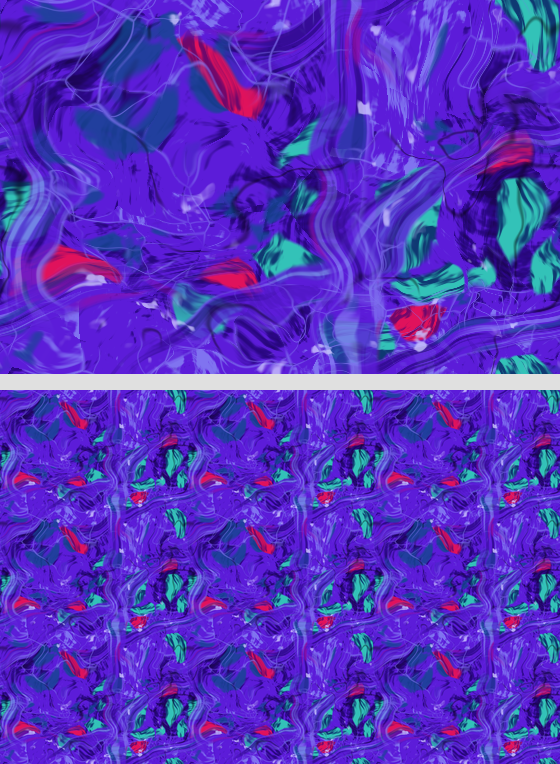
Top: one tile. Bottom: repeated 3 by 3.
Write a Shadertoy shader that draws this texture.

```glsl
const vec3 VIOLET = vec3(0.36, 0.11, 0.85);
const vec3 INDIGO = vec3(0.17, 0.03, 0.53);
const vec3 LAVENDER = vec3(0.50, 0.45, 0.94);
const vec3 FROST = vec3(0.80, 0.78, 1.0);
const vec3 TEAL = vec3(0.07, 0.28, 0.56);
const vec3 AQUA = vec3(0.20, 0.76, 0.72);
const vec3 MAGENTA = vec3(0.62, 0.04, 0.60);
const vec3 CRIMSON = vec3(0.88, 0.07, 0.36);

vec2 hash2(vec2 p) {
    vec3 q = fract(p.xyx * vec3(0.1031, 0.1030, 0.0973));
    q += dot(q, q.yzx + 33.33);
    return fract((q.xx + q.yz) * q.zy);
}

// Value noise that wraps after a whole number of cells
float noise(vec2 p, vec2 period, float seed) {
    vec2 i = floor(p), f = fract(p);
    f = f * f * f * (f * (f * 6.0 - 15.0) + 10.0);
    vec2 lo = mod(i, period) + seed * 17.0;
    vec2 hi = mod(i + 1.0, period) + seed * 17.0;
    float bottom = mix(hash2(lo).x, hash2(vec2(hi.x, lo.y)).x, f.x);
    float top = mix(hash2(vec2(lo.x, hi.y)).x, hash2(hi).x, f.x);
    return mix(bottom, top, f.y);
}

float fbm(vec2 uv, vec2 freq, int octaves, float seed) {
    float sum = 0.0, total = 0.0, amp = 1.0;
    for (int i = 0; i < octaves; i++) {
        sum += amp * noise(uv * freq, freq, seed + float(i));
        total += amp;
        amp *= 0.6;
        freq *= 2.0;
    }
    return sum / total;
}

vec2 warp(vec2 uv, vec2 freq, float amount, float seed) {
    vec2 n = vec2(fbm(uv, freq, 3, seed), fbm(uv, freq, 3, seed + 5.0));
    return uv + (n - 0.5) * amount * vec2(1.0, 1.5);
}

// Wrapping Voronoi facets: returns the border distance, local position and id
float facets(vec2 uv, vec2 grid, float seed, out vec2 local, out vec2 id) {
    vec2 p = uv * grid, cell = floor(p);
    float nearest = 9.0, second = 9.0;
    for (int y = -1; y <= 1; y++)
    for (int x = -1; x <= 1; x++) {
        vec2 c = cell + vec2(x, y);
        vec2 h = hash2(mod(c, grid) + seed * 17.0);
        vec2 d = p - c - h;
        float dist = length(d);
        if (dist < nearest) {
            second = nearest;
            nearest = dist;
            local = d;
            id = hash2(h * 91.0 + seed);
        } else second = min(second, dist);
    }
    return second - nearest;
}

// Grain inside one facet, stretched along the facet's own direction
float facetGrain(vec2 local, vec2 id, vec2 stretch) {
    float a = 6.2832 * id.x;
    vec2 q = mat2(cos(a), sin(a), -sin(a), cos(a)) * local;
    q.y += 0.35 * q.x * q.x;
    return fbm(q + 8.0 + floor(id * 20.0), stretch, 3, 3.0);
}

float crease(vec2 uv, vec2 freq, float width, float seed) {
    float n = abs(fbm(uv, freq, 2, seed) - 0.5);
    return 1.0 - smoothstep(0.0, width, n);
}

// Translucent strand of fibres; the integer axes keep it periodic
vec3 addStrand(vec3 col, vec2 uv, vec2 across, vec2 along, float width, float seed) {
    vec2 q = vec2(dot(uv, across), dot(uv, along));
    float side = abs(fract(q.x + hash2(vec2(seed)).x) - 0.5);
    float thick = width * (0.5 + fbm(uv, vec2(3, 2), 2, seed));
    float mask = 1.0 - smoothstep(thick * 0.75, thick, side);
    mask *= smoothstep(0.30, 0.55, fbm(uv, vec2(3, 2), 2, seed + 9.0));
    float fibre = fbm(q, vec2(26, 3), 3, seed + 2.0);
    float hue = fbm(q, vec2(14, 5), 2, seed + 4.0);
    vec3 film = mix(INDIGO, VIOLET, smoothstep(0.30, 0.48, fibre));
    film = mix(film, LAVENDER, smoothstep(0.60, 0.76, fibre));
    film = mix(film, TEAL, 0.7 * smoothstep(0.68, 0.80, hue));
    film = mix(film, MAGENTA, 0.7 * smoothstep(0.30, 0.20, hue));
    float rim = 1.0 - smoothstep(0.0, 0.010, abs(side - thick * 0.85));
    film = mix(film, LAVENDER, 0.7 * rim * smoothstep(0.35, 0.6, hue));
    return mix(col, film, 0.8 * mask);
}

void mainImage(out vec4 fragColor, in vec2 fragCoord) {
    vec2 uv = fragCoord / iResolution.xy;
    vec2 bent = warp(uv, vec2(3, 2), 0.22, 1.0);
    vec2 crumpled = warp(bent, vec2(12, 8), 0.035, 21.0);

    // Broad and small crystal facets
    vec2 local, id, chipLocal, chipId;
    float border = facets(bent, vec2(6, 4), 2.0, local, id);
    float chipBorder = facets(crumpled, vec2(12, 8), 6.0, chipLocal, chipId);
    float grain = facetGrain(local, id, vec2(3, 13));
    float chipGrain = facetGrain(chipLocal, chipId, vec2(2, 6));
    float folds = fbm(crumpled, vec2(6, 4), 5, 31.0);
    float tone = 0.5 + 0.20 * (id.y - 0.5) + 0.14 * (chipId.y - 0.5)
        + 0.65 * (folds - 0.5) + 0.40 * (grain - 0.5) + 0.35 * (chipGrain - 0.5);
    vec3 col = mix(INDIGO, VIOLET, smoothstep(0.34, 0.48, tone));
    col *= 0.65 + 0.35 * smoothstep(0.18, 0.36, tone);
    col = mix(col, LAVENDER, smoothstep(0.62, 0.76, tone));

    // Teal haze and coloured reflections
    float haze = fbm(crumpled, vec2(9, 6), 4, 41.0);
    col = mix(col, TEAL, 0.8 * smoothstep(0.64, 0.74, haze));
    vec2 gemLocal, gemId;
    float gemBorder = facets(crumpled, vec2(9, 6), 11.0, gemLocal, gemId);
    float gemGrain = facetGrain(gemLocal, gemId, vec2(2, 7));
    float gem = smoothstep(0.08, 0.22, gemBorder + 0.5 * (folds - 0.5));
    vec3 green = mix(TEAL * 0.8, AQUA, smoothstep(0.38, 0.60, gemGrain));
    vec3 red = mix(MAGENTA * 0.7, CRIMSON, smoothstep(0.36, 0.60, gemGrain));
    col = mix(col, green, gem * step(0.86, gemId.y));
    col = mix(col, red, gem * step(gemId.y, 0.055));

    // Long films crossing the facets
    col = addStrand(col, bent, vec2(-1, 2), vec2(1, 0), 0.13, 3.0);
    col = addStrand(col, bent, vec2(1, 1), vec2(0, 1), 0.08, 8.0);
    col = addStrand(col, bent, vec2(-1, 1), vec2(1, 0), 0.07, 14.0);
    col = addStrand(col, bent, vec2(2, 0), vec2(0, 1), 0.10, 19.0);

    // Bright edges, wrinkles and glints
    float lit = smoothstep(0.46, 0.64, fbm(uv, vec2(9, 6), 3, 51.0));
    float edge = 1.0 - smoothstep(0.0, 0.035, border);
    float chipEdge = 1.0 - smoothstep(0.0, 0.06, chipBorder);
    float wrinkle = crease(crumpled, vec2(9, 6), 0.016, 61.0);
    col = mix(col, LAVENDER, lit * max(0.7 * edge, max(0.45 * chipEdge, 0.65 * wrinkle)));
    col *= 1.0 - 0.4 * (1.0 - lit) * crease(crumpled, vec2(6, 4), 0.025, 71.0);
    float glint = smoothstep(0.70, 0.82, fbm(crumpled, vec2(24, 16), 3, 81.0));
    col = mix(col, FROST, 0.8 * glint * smoothstep(0.45, 0.6, folds));

    fragColor = vec4(col, 1.0);
}
```
